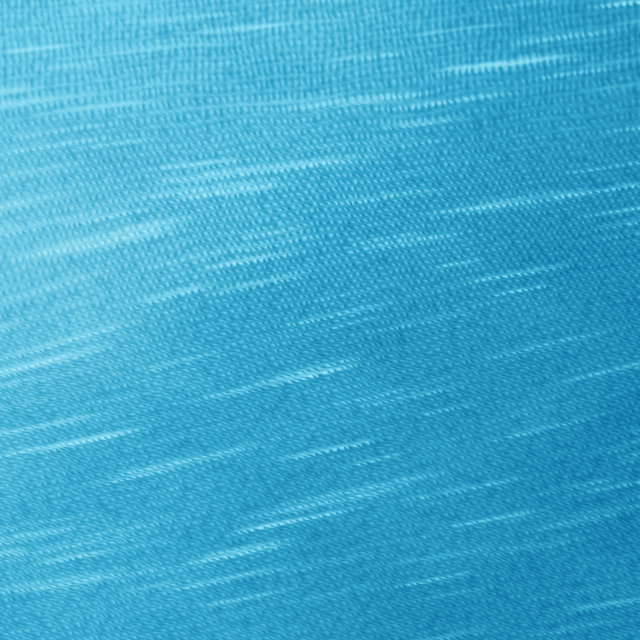
This texture is drawn by a Shadertoy shader. Its source:

```glsl
const float TAU = 6.2831853;

float hash(vec2 p) {
    p = fract(p * vec2(0.1031, 0.1137));
    p += dot(p, p.yx + 33.33);
    return fract((p.x + p.y) * p.x * 17.0);
}

// Distance to the nearest scattered point
float cellular(vec2 p) {
    vec2 cell = floor(p);
    float nearest = 2.0;
    for (int j = -1; j <= 1; j++) {
        for (int i = -1; i <= 1; i++) {
            vec2 c = cell + vec2(i, j);
            vec2 point = c + vec2(hash(c + 11.0), hash(c + 57.0));
            nearest = min(nearest, distance(p, point));
        }
    }
    return nearest;
}

// Broad, slow variation from layered sines
float clouds(vec2 p) {
    return 0.5 * sin(p.x * 7.0 + 2.0 * sin(p.y * 5.0))
         + 0.3 * sin(p.y * 13.0 - p.x * 6.0 + 1.7)
         + 0.2 * sin(p.x * 19.0 + p.y * 11.0);
}

// Soft round patch of light
float glow(vec2 p, vec2 center, float falloff) {
    vec2 d = p - center;
    return exp(-dot(d, d) * falloff);
}

// Bend the canvas so that knit rows rise to the right, steepest in the middle
vec2 drape(vec2 uv) {
    float fold = (uv.y - 0.46) / 0.17;
    float slope = mix(0.18, 0.11, smoothstep(0.4, 0.9, uv.y)) + 0.06 * exp(-fold * fold);
    float sag = 0.003 * sin(uv.x * 6.0 + uv.y * 5.0);
    return vec2(uv.x + 0.08 * uv.y, uv.y - slope * (uv.x - 0.5) + sag);
}

// Staggered loops of yarn: upright wales, steep slants or a flatter twill
float stitches(vec2 p, float wales, float twill) {
    float steep = cos(TAU * (p.x + 0.5 * p.y));
    float counter = cos(TAU * (p.x - 0.5 * p.y));
    float flatter = cos(TAU * (p.x + 1.5 * p.y));
    float rows = cos(TAU * p.y);
    float slant = mix(0.65, 0.42, twill) * steep + mix(0.32, 0.16, twill) * counter
                + mix(0.30, 0.62, twill) * flatter + 0.17 * rows;
    float upright = 0.72 * cos(TAU * p.x) + 0.22 * rows + 0.2 * steep;
    return mix(slant, upright, wales);
}

// One layer of tapered slub threads, at most one per stretched cell
float slubs(vec2 p, vec2 count, float chance, float seed) {
    p = p * count + vec2(0.0, seed * 0.37);
    float row = floor(p.y);
    p.x += 7.0 * hash(vec2(row, seed));
    vec2 cell = vec2(floor(p.x), row) + seed * 13.0;
    vec2 q = fract(p) - 0.5;
    q.y -= 0.5 * (hash(cell + 5.0) - 0.5);
    float halfLength = mix(0.22, 0.49, hash(cell + 21.0));
    float along = 1.0 - smoothstep(0.3 * halfLength, halfLength, abs(q.x));
    float across = exp(-q.y * q.y * 70.0);
    float strength = mix(0.25, 1.0, hash(cell + 43.0));
    return step(hash(cell), chance) * along * across * strength;
}

vec3 dye(float tone) {
    vec3 deep = vec3(0.085, 0.495, 0.68);
    vec3 blue = vec3(0.20, 0.65, 0.797);
    vec3 sky = vec3(0.43, 0.80, 0.91);
    vec3 pale = vec3(0.68, 0.93, 0.98);
    vec3 color = mix(deep, blue, clamp(tone * 2.0, -0.3, 1.0));
    color = mix(color, sky, clamp(tone * 2.0 - 1.0, 0.0, 1.0));
    return mix(color, pale, clamp(tone * 1.2 - 1.2, 0.0, 1.0));
}

void mainImage(out vec4 fragColor, in vec2 fragCoord) {
    vec2 uv = fragCoord / iResolution.xy;
    vec2 cloth = drape(uv);

    // Knit with slightly uneven yarn
    vec2 knit = cloth * vec2(94.0, 100.0);
    float grain = cellular(knit * 0.8) - 0.5;
    knit += 0.28 * grain + 0.5 * vec2(clouds(cloth * 4.0), clouds(cloth.yx * 3.0));
    float wales = 0.9 * smoothstep(0.70, 0.92, uv.y);
    float twill = 1.0 - smoothstep(0.40, 0.60, uv.y);
    float stitch = stitches(knit, wales, twill);

    // Light from the upper left, with a soft haze and a dark far edge
    float haze = glow(uv, vec2(0.06, 0.6), 20.0);
    float tone = 0.72 - 0.48 * uv.x + 0.26 * (uv.y - 0.5);
    tone += 0.17 * haze + 0.10 * glow(uv, vec2(0.0, 1.0), 8.0);
    tone += 0.14 * glow(uv, vec2(0.45, 0.95), 14.0);
    tone -= 0.13 * glow(uv, vec2(1.0, 0.4), 9.0);
    tone += 0.06 * clouds(uv) + 0.06 * clouds(cloth * vec2(1.8, 3.2) + 2.3);

    // Crisp weave in the focused area, softer elsewhere
    float focus = glow(uv * vec2(1.0, 1.6), vec2(0.5, 1.07), 5.0);
    tone += mix(0.17, 0.28, focus) * stitch - 0.30 * grain;

    // Bright slubs over faint row streaks
    vec2 thread = cloth + vec2(0.0, 0.0012 * stitch);
    float bright = 0.0;
    float faint = 0.0;
    for (int i = 0; i < 4; i++) {
        float k = float(i);
        bright += slubs(thread, vec2(2.2 + 0.5 * k, 19.0 + 4.0 * k), 0.38, k + 1.0);
        faint += slubs(thread, vec2(2.2 + k, 34.0 + 7.0 * k), 0.5, k + 9.0);
    }
    tone += (0.62 * bright + 0.10 * faint) * (0.85 + 0.25 * stitch) - 0.04;

    vec3 color = mix(dye(tone), vec3(0.50, 0.75, 0.84), 0.15 * haze);
    fragColor = vec4(color, 1.0);
}
```
